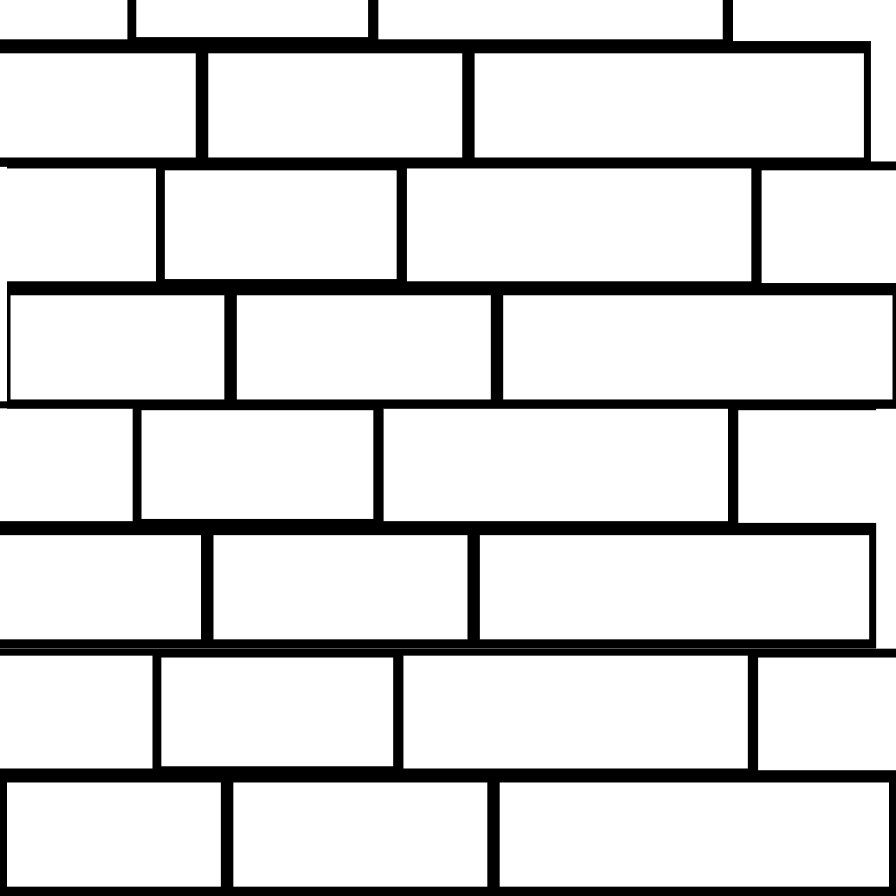
Reproduce this pattern procedurally as a Shadertoy shader.

```glsl
#define GRID 768.0         // layout units across the canvas
#define COURSE_HEIGHT 212.0 // two rows of bricks
#define BRICKS 7
#define COURSES 4
#define INK vec3(0.0)
#define PAPER vec3(1.0)

// Brick faces in one course: left, right, top, bottom; outer upper bricks stay open
const vec4 faces[BRICKS] = vec4[](
    vec4(-99.0, 130.7, 6.0, 102.7),
    vec4(138.3, 337.0, 7.6, 100.8),
    vec4(345.8, 641.0, 6.0, 102.7),
    vec4(649.8, 999.0, 7.6, 104.2),
    vec4(6.0, 189.3, 114.7, 204.0),
    vec4(200.0, 417.7, 114.7, 204.0),
    vec4(428.3, 762.0, 114.7, 204.0));

// Uneven placing of each course: sideways shift, top, trim at the left end
const vec3 courses[COURSES] = vec3[](
    vec3(-21.5, -69.0, 0.0),
    vec3(3.0, 138.4, 3.0),
    vec3(-17.0, 344.0, 0.0),
    vec3(0.0, 556.0, 0.0));

// Smooth coverage of the box (left, right, top, bottom)
float boxCoverage(vec2 p, vec4 box, float pixel) {
    vec2 inside = min(p - box.xz, box.yw - p);
    vec2 cover = clamp(inside / pixel + 0.5, 0.0, 1.0);
    return cover.x * cover.y;
}

// Mortar is the course slab with its brick faces cut out
float courseMortar(vec2 p, float trim, float pixel) {
    float slab = boxCoverage(p, vec4(trim, GRID, 0.0, COURSE_HEIGHT), pixel);
    float face = 0.0;
    for (int i = 0; i < BRICKS; i++) {
        face = max(face, boxCoverage(p, faces[i], pixel));
    }
    return slab * (1.0 - face);
}

void mainImage(out vec4 fragColor, in vec2 fragCoord) {
    vec2 uv = fragCoord / iResolution.xy;
    vec2 p = vec2(uv.x, 1.0 - uv.y) * GRID;
    float pixel = GRID / min(iResolution.x, iResolution.y);

    // Overlay the shifted courses
    float mortar = 0.0;
    for (int i = 0; i < COURSES; i++) {
        vec3 course = courses[i];
        mortar = max(mortar, courseMortar(p - course.xy, course.z, pixel));
    }
    fragColor = vec4(mix(PAPER, INK, mortar), 1.0);
}
```
